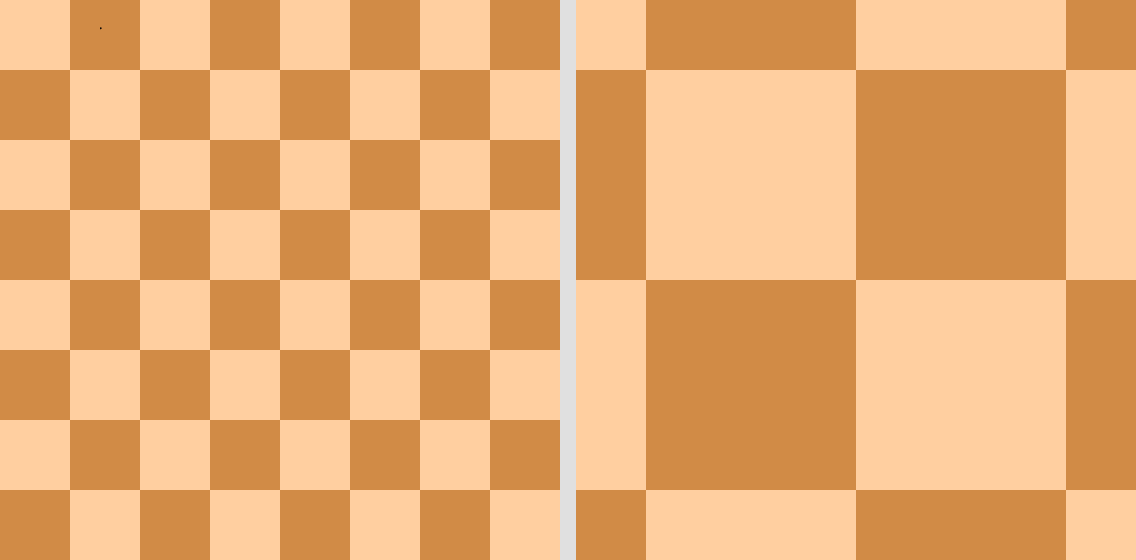
Left, the full canvas; right, a detail of the centre.
Reproduce this pattern procedurally as a Shadertoy shader.

```glsl
// Two-tone wooden checkerboard, eight squares by eight, with one tiny dark speck.

// Signed square wave per axis: +1 on even cells, -1 on odd, one pixel wide ramps
vec2 cellSign(vec2 p, vec2 pixel) {
    vec2 edgeDistance = abs(mod(p - 0.5, 2.0) - 1.0) - 0.5;
    return clamp(2.0 * edgeDistance / pixel, -1.0, 1.0);
}

void mainImage(out vec4 fragColor, in vec2 fragCoord) {
    vec2 uv = fragCoord / iResolution.xy;

    // Checker: the product of both signs is positive on dark squares
    vec2 s = cellSign(uv * 8.0, 8.0 / iResolution.xy);
    vec3 light = vec3(1.0, 0.81, 0.627);
    vec3 dark = vec3(0.82, 0.545, 0.275);
    vec3 color = mix(light, dark, 0.5 + 0.5 * s.x * s.y);

    // Speck in a dark square of the top row
    float pixel = 1.0 / iResolution.y;
    float speck = length((uv - vec2(0.18, 0.9495)) * vec2(1.3, 1.0)) - 0.0018;
    color = mix(color, vec3(0.06, 0.04, 0.02), clamp(0.5 - speck / pixel, 0.0, 1.0));

    fragColor = vec4(color, 1.0);
}
```
